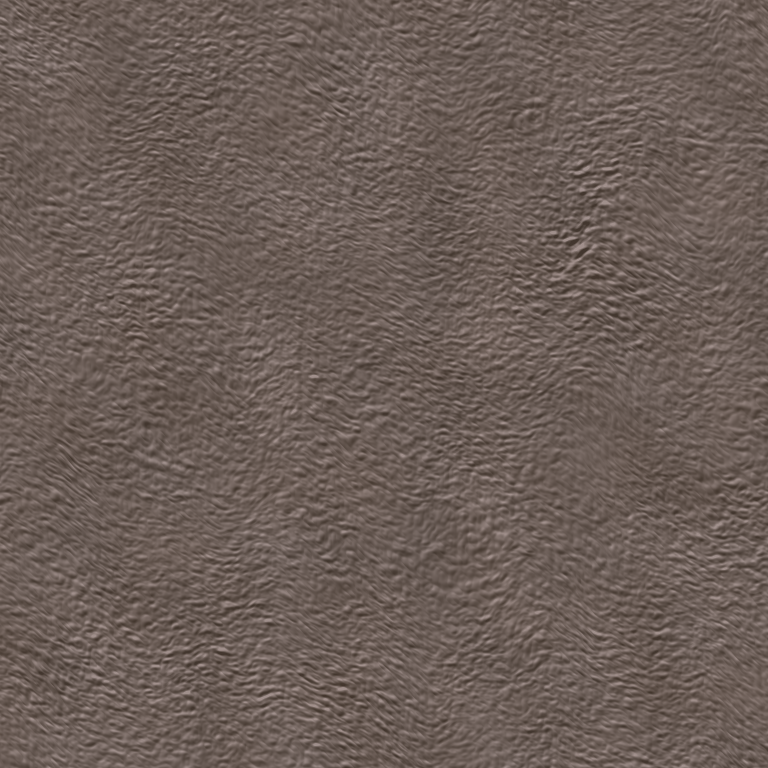
This texture is drawn by a Shadertoy shader. Its source:

```glsl
// Soft brown leather: flattened pebbles split by fine creases, lit from above.
// Folded gradient noise on a warped flow gives the grain height, and a height
// difference taken towards the light shades it; broad folds vary tone and depth.

vec2 randomGradient(vec2 cell) {
    float angle = 6.2832 * fract(sin(dot(cell, vec2(127.1, 311.7))) * 43758.5);
    return vec2(cos(angle), sin(angle));
}

float gradientNoise(vec2 p) {
    vec2 cell = floor(p), f = fract(p);
    vec2 blend = f * f * f * (f * (f * 6.0 - 15.0) + 10.0);
    float a = dot(randomGradient(cell), f);
    float b = dot(randomGradient(cell + vec2(1, 0)), f - vec2(1, 0));
    float c = dot(randomGradient(cell + vec2(0, 1)), f - vec2(0, 1));
    float d = dot(randomGradient(cell + vec2(1, 1)), f - vec2(1, 1));
    return mix(mix(a, b, blend.x), mix(c, d, blend.x), blend.y);
}

// Rounded bumps separated by softened valleys
float pebbles(vec2 p) {
    float n = gradientNoise(p);
    return sqrt(n * n + 0.003);
}

// Leans the rows of grain this way and that with little stretching
vec2 grainFlow(vec2 p) {
    float sway = 0.055 * gradientNoise(p * vec2(5.0, 2.2) + 3.7)
               + 0.02 * gradientNoise(p * vec2(11.0, 6.0) + 21.3)
               + 0.003 * gradientNoise(p * 34.0 + 8.1);
    float drift = 0.015 * gradientNoise(p * 6.0 + 47.9);
    return vec2(p.x + drift, p.y + 0.2 * p.x + sway);
}

float leatherHeight(vec2 p) {
    vec2 q = grainFlow(p);
    float height = pebbles(q * vec2(44, 72) + 5.3);
    height += 0.65 * pebbles(q * vec2(84, 118) + 31.7);
    height += 0.4 * gradientNoise(q * vec2(66, 98) + 73.1);
    height += 0.22 * gradientNoise(q * vec2(135, 165) + 11.9);

    // Stretch wrinkles that cross the grain diagonally in patches
    vec2 diagonal = vec2(dot(p, vec2(0.77, -0.64)), dot(q, vec2(0.64, 0.77)));
    float falling = smoothstep(0.0, 0.35, gradientNoise(p * 4.0 + 12.6));
    height += 0.8 * falling * pebbles(diagonal * vec2(30, 68) + 17.9);
    vec2 counter = vec2(dot(p, vec2(0.8, 0.6)), dot(q, vec2(-0.6, 0.8)));
    float rising = smoothstep(0.05, 0.4, gradientNoise(p * 3.0 + 64.2));
    height += 0.7 * rising * pebbles(counter * vec2(32, 70) + 91.4);
    return height;
}

void mainImage(out vec4 fragColor, in vec2 fragCoord) {
    vec2 p = fragCoord / iResolution.y;

    // Relief lit from the upper left
    float relief = leatherHeight(p) - leatherHeight(p + vec2(-0.0014, 0.0031));
    relief *= 1.0 + 0.6 * gradientNoise(p * 6.0 + 55.8);

    // Broad folds and worn patches
    vec2 slant = vec2(p.x * 0.8 - p.y * 0.6, p.x * 0.6 + p.y * 0.8);
    float folds = 0.18 * gradientNoise(slant * vec2(5, 10) + 39.2)
                + 0.16 * gradientNoise(p * 14.0 + 82.5);

    float tone = 0.45 + 1.7 * relief + 0.5 * relief * relief + folds;
    tone = clamp(tone, -0.35, 1.5);
    vec3 shadowBrown = vec3(0.33, 0.28, 0.25);
    vec3 lightTaupe = vec3(0.53, 0.47, 0.45);
    vec3 color = mix(shadowBrown, lightTaupe, tone);

    // Faint drift between warm and cool dye
    color += vec3(0.005, 0.0, -0.004) * gradientNoise(p * 11.0 + 28.4);
    fragColor = vec4(color, 1.0);
}
```
